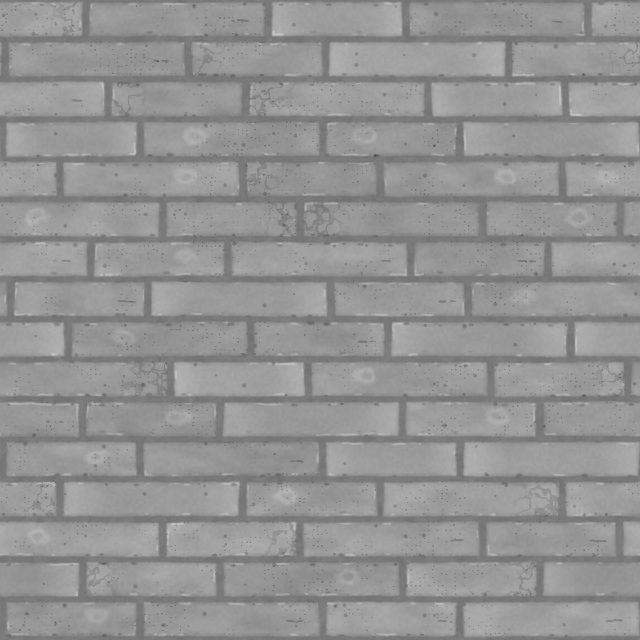
A WebGL 1 fragment shader for this texture:

```glsl
precision highp float;
uniform vec2 u_resolution;

const float ROWS = 16.0;
const float PAIRS = 2.0;            // long + short brick pairs per row
const float LONG_SHARE = 0.571;     // part of a pair taken by the long brick
const float ROW_STEP = 0.25;        // stagger per row, in pairs
const float FIRST_SHIFT = 0.1875;
const float ROW_OFFSET = 0.02;
const vec2 JOINT = vec2(0.0108, 0.0088);
const float CORNER = 0.003;
const float EDGE_SOFT = 0.0026;
const float WARP = 0.0022;
const float MORTAR_TONE = 0.475;
const float BRICK_TONE = 0.605;
const float TONE_SPREAD = 0.05;
const float CLOUD = 0.11;
const float GRAIN = 0.025;

float hash(vec2 p) {
  vec3 q = fract(p.xyx * vec3(0.1031, 0.1030, 0.0973));
  q += dot(q, q.yzx + 33.33);
  return fract((q.x + q.y) * q.z);
}

// Value noise that wraps over the canvas
float noise(vec2 uv, vec2 cells, float seed) {
  vec2 p = uv * cells, i = floor(p), f = fract(p);
  f = f * f * (3.0 - 2.0 * f);
  vec2 a = mod(i, cells) + seed, b = mod(i + 1.0, cells) + seed;
  return mix(mix(hash(a), hash(vec2(b.x, a.y)), f.x),
             mix(hash(vec2(a.x, b.y)), hash(b), f.x), f.y);
}

float fbm(vec2 uv, vec2 cells, float seed) {
  float sum = 0.0, gain = 0.5;
  for (int k = 0; k < 3; k++) {
    sum += gain * noise(uv, cells, seed);
    cells *= 2.0;
    gain *= 0.5;
    seed += 17.0;
  }
  return sum / 0.875;
}

// Scattered soft dots, at most one per cell
float spots(vec2 uv, vec2 cells, float density, float seed) {
  vec2 p = uv * cells, id = mod(floor(p), cells) + seed;
  vec2 center = 0.35 + 0.3 * vec2(hash(id + 3.1), hash(id + 7.7));
  float radius = mix(0.14, 0.33, hash(id + 11.3));
  float dist = length(fract(p) - center);
  return (1.0 - smoothstep(0.35 * radius, radius, dist)) * step(hash(id), density);
}

float roundBox(vec2 p, vec2 halfSize) {
  vec2 q = abs(p) - halfSize + CORNER;
  return length(max(q, 0.0)) + min(max(q.x, q.y), 0.0) - CORNER;
}

void main() {
  vec2 uv = gl_FragCoord.xy / u_resolution;
  vec2 warped = uv + WARP * (vec2(fbm(uv, vec2(24.0), 5.0), fbm(uv, vec2(24.0), 61.0)) - 0.5);

  // Courses, staggered by a quarter pair with a slight drift
  float y = warped.y * ROWS - ROW_OFFSET;
  float row = mod(floor(y), ROWS);
  float fromTop = ROWS - 1.0 - row;
  float drift = 0.08 * step(fromTop, 2.5) + 0.025 * step(abs(fromTop - 7.5), 2.0);
  float x = warped.x * PAIRS - FIRST_SHIFT - drift + ROW_STEP * fromTop;
  float along = fract(x);
  float isShort = step(LONG_SHARE, along);
  vec2 id = vec2(mod(floor(x), PAIRS) * 2.0 + isShort, row) + 1.0;

  // Brick outline in canvas units
  float span = mix(LONG_SHARE, 1.0 - LONG_SHARE, isShort);
  float middle = mix(0.5 * LONG_SHARE, 0.5 + 0.5 * LONG_SHARE, isShort);
  vec2 local = vec2((along - middle) / PAIRS, (fract(y) - 0.5) / ROWS);
  vec2 halfSize = 0.5 * (vec2(span / PAIRS, 1.0 / ROWS) - JOINT);
  local.y += local.x * (hash(id + 23.0) - 0.5) * 0.016;
  local.x += local.y * (hash(id + 29.0) - 0.5) * 0.08;
  float d = roundBox(local, halfSize) + 0.0022 * (fbm(uv, vec2(96.0), 9.0) - 0.5);
  float face = 1.0 - smoothstep(-EDGE_SOFT, EDGE_SOFT, d);
  vec2 rel = local / halfSize;

  // Brick kinds: 0 smooth, 1 blotched, 2 cracked, 3 scratched
  float kind = floor(4.0 * hash(id + 41.0));
  float smoothKind = step(kind, 0.5);
  float blotched = step(abs(kind - 1.0), 0.5);
  float cracked = step(abs(kind - 2.0), 0.5);
  float scratched = step(2.5, kind);
  float wear = mix(1.0, 0.12, smoothKind);
  float side = hash(id + 53.0) < 0.5 ? -1.0 : 1.0;

  // Face shading
  float grain = noise(uv, vec2(256.0), 13.0) - 0.5;
  float brick = BRICK_TONE + TONE_SPREAD * (hash(id + 67.0) - 0.5);
  brick += CLOUD * (fbm(uv, vec2(20.0, 40.0), 31.0) - 0.5) * mix(1.0, 0.4, smoothKind);
  brick += GRAIN * grain;
  brick += smoothstep(0.45, 1.0, abs(rel.x)) * mix(0.015, 0.06, smoothKind);
  brick -= 0.05 * smoothstep(-0.008, 0.0, d);

  // Pale blotch with a darker heart
  vec2 toBlotch = (local - vec2(side * 0.4 * halfSize.x, 0.004)) * vec2(0.8, 1.2);
  float blotch = length(toBlotch) + 0.016 * (fbm(uv, vec2(64.0), 71.0) - 0.5);
  brick += blotched * (0.065 * (1.0 - smoothstep(0.009, 0.019, blotch))
                     - 0.05 * (1.0 - smoothstep(0.002, 0.009, blotch)));

  // Winding cracks towards one end
  float crack = 1.0 - smoothstep(0.02, 0.09, abs(fbm(uv, vec2(56.0), 83.0) - 0.5));
  brick -= 0.085 * cracked * crack * smoothstep(0.35, 0.8, rel.x * side);

  // Short flat scratches at the right end
  float dash = 1.0 - smoothstep(0.0008, 0.0022, abs(local.y + 0.003 + 0.003 * (noise(uv, vec2(80.0), 97.0) - 0.5)));
  dash *= 1.0 - smoothstep(0.01, 0.016, abs(local.x - 0.72 * halfSize.x));
  brick -= 0.13 * scratched * dash * smoothstep(0.2, 0.5, noise(uv, vec2(160.0, 64.0), 101.0));

  // Pits, nicks on the long edges and pale chipped rims
  float patchy = smoothstep(0.35, 0.65, noise(uv, vec2(28.0), 107.0));
  brick -= 0.12 * wear * patchy * spots(uv, vec2(144.0, 160.0), 0.33, 113.0);
  brick -= 0.12 * spots(uv, vec2(64.0), 0.05, 127.0);
  float nick = spots(uv, vec2(40.0, 72.0), 0.3, 131.0);
  brick -= 0.12 * nick * smoothstep(0.6, 0.9, abs(rel.y));
  float rim = smoothstep(-0.006, -0.003, d) * (1.0 - smoothstep(-0.002, 0.0, d));
  brick += 0.12 * rim * smoothstep(0.57, 0.75, fbm(uv, vec2(48.0), 139.0));

  // Mortar, darkest against the bricks
  float mortar = MORTAR_TONE + 0.06 * (fbm(uv, vec2(64.0), 149.0) - 0.5) + GRAIN * grain;
  mortar -= 0.045 * (1.0 - smoothstep(0.0, 0.003, d)) * noise(uv, vec2(32.0), 151.0);

  gl_FragColor = vec4(vec3(mix(mortar, brick, face)), 1.0);
}
```
